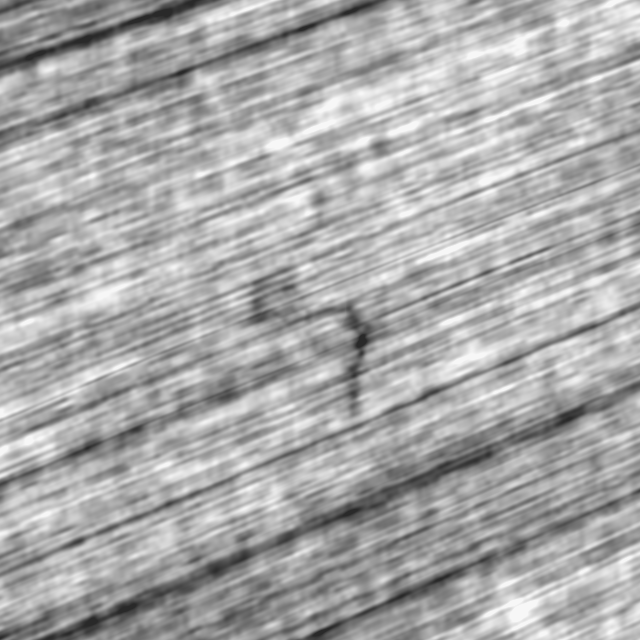
Give the GLSL for this texture, as a WebGL 2 fragment shader.

```glsl
#version 300 es
precision highp float;
// Brushed grey metal: slightly fanned grooves cross a streaked, mottled sheet.
// Stretched value noise gives the grain, soft Gaussian profiles give the grooves,
// and distances to a bent path give the small dark stain near the centre.

uniform vec2 u_resolution;
out vec4 fragColor;

const float BASE_GREY = 0.735;
const float SLOPE = 0.43;          // rise of the grooves at the lower edge
const float FAN = 0.09;            // loss of slope towards the top
const float WAVER = 0.006;         // sideways drift of the grooves
const float STREAK_CONTRAST = 0.22;
const float GRAIN_CONTRAST = 0.24;
const float MOTTLE_CONTRAST = 0.22;
const float FINE_SPACING = 0.042;
const float FINE_DEPTH = 0.22;
const float STAIN_RADIUS = 0.013;
const vec2 GLINT_CENTRE = vec2(0.81, 0.03);

// Dominant grooves: height at the left edge, half width, depth
const int DEEP_COUNT = 7;
const vec3 DEEP[DEEP_COUNT] = vec3[](
    vec3(-0.225, 0.012, 0.32), vec3(-0.035, 0.020, 0.30),
    vec3(0.100, 0.006, 0.32), vec3(0.240, 0.012, 0.16),
    vec3(0.310, 0.007, 0.28), vec3(0.785, 0.013, 0.30),
    vec3(0.890, 0.012, 0.36));

// Bends of the stain, from its open hook to its tail
const int BENDS = 8;
const vec2 STAIN[BENDS] = vec2[](
    vec2(0.455, 0.553), vec2(0.405, 0.545), vec2(0.405, 0.505),
    vec2(0.480, 0.508), vec2(0.545, 0.512), vec2(0.567, 0.485),
    vec2(0.555, 0.420), vec2(0.555, 0.360));

float hash(vec2 p) {
    return fract(sin(dot(p, vec2(12.9898, 78.233))) * 43758.5453);
}

float noise(vec2 p) {
    vec2 i = floor(p), f = fract(p);
    f = f * f * (3.0 - 2.0 * f);
    return mix(mix(hash(i), hash(i + vec2(1, 0)), f.x),
               mix(hash(i + vec2(0, 1)), hash(i + vec2(1, 1)), f.x), f.y);
}

// Noise centred on zero
float ripple(vec2 p) {
    return noise(p) - 0.5;
}

float bell(float d, float width) {
    return exp(-d * d / (width * width));
}

float segmentDistance(vec2 p, vec2 a, vec2 b) {
    vec2 ab = b - a;
    return length(p - a - ab * clamp(dot(p - a, ab) / dot(ab, ab), 0.0, 1.0));
}

// Scattered thin grooves, one per cell across the grain
float fineGrooves(float x, float v) {
    float cell = floor(v / FINE_SPACING), sum = 0.0;
    for (int k = -1; k <= 1; k++) {
        float id = cell + float(k);
        float centre = (id + hash(vec2(id, 3.0))) * FINE_SPACING;
        float width = mix(0.003, 0.007, hash(vec2(id, 7.0)));
        float wear = mix(0.5, 1.0, noise(vec2(x * 5.0, id * 9.0)));
        sum += FINE_DEPTH * hash(vec2(id, 11.0)) * wear * bell(v - centre, width);
    }
    return sum;
}

float deepGrooves(float x, float v) {
    float sum = 0.0;
    for (int i = 0; i < DEEP_COUNT; i++) {
        float wear = mix(0.7, 1.1, noise(vec2(x * 6.0, float(i) * 5.0)));
        sum += DEEP[i].z * wear * bell(v - DEEP[i].x, DEEP[i].y);
    }
    return sum;
}

// Darkest at the elbow, with a streaky, uneven body
float stain(vec2 p) {
    vec2 q = p + 0.012 * vec2(ripple(p * 45.0), ripple(p * 45.0 + 31.0));
    float dark = 0.0;
    for (int i = 0; i < BENDS - 1; i++) {
        float fromElbow = float(i) - 4.6;
        float depth = mix(0.17, 0.40, exp(-fromElbow * fromElbow / 2.0));
        dark = max(dark, depth * bell(segmentDistance(q, STAIN[i], STAIN[i + 1]), STAIN_RADIUS));
    }
    return dark * mix(0.65, 1.2, noise(p * vec2(90.0, 120.0)));
}

void main() {
    vec2 p = gl_FragCoord.xy / u_resolution;
    float v = (p.y - SLOPE * p.x) / (1.0 - FAN * p.x);   // coordinate across the grooves
    v += WAVER * ripple(vec2(p.x * 4.0, v * 6.0));

    // Long streaks, short grain and patchy mottling
    float grey = BASE_GREY;
    grey += STREAK_CONTRAST * (ripple(vec2(p.x * 2.5, v * 140.0)) + ripple(vec2(p.x * 1.5, v * 48.0)));
    grey += GRAIN_CONTRAST * ripple(vec2(p.x * 34.0 + v * 20.0, v * 125.0));
    grey += MOTTLE_CONTRAST * ripple(p * vec2(42.0, 26.0));
    grey += 0.14 * ripple(p * 5.0) + 0.10 * ripple(p * vec2(110.0, 90.0));

    // Worn strips between the deepest grooves
    grey -= 0.11 * smoothstep(-0.24, -0.21, v) * (1.0 - smoothstep(-0.05, -0.02, v));
    grey -= 0.06 * smoothstep(0.70, 0.80, v) + 0.13 * smoothstep(0.87, 0.91, v);

    grey -= fineGrooves(p.x, v) + deepGrooves(p.x, v) + stain(p);

    // Bright chipped spot in the lower corner
    vec2 toGlint = p - GLINT_CENTRE + 0.03 * vec2(ripple(p * 30.0), ripple(p * 30.0 + 17.0));
    grey += 0.28 * bell(length(toGlint * vec2(1.0, 0.8)), 0.04);

    fragColor = vec4(vec3(clamp(grey, 0.16, 0.97)), 1.0);
}
```
